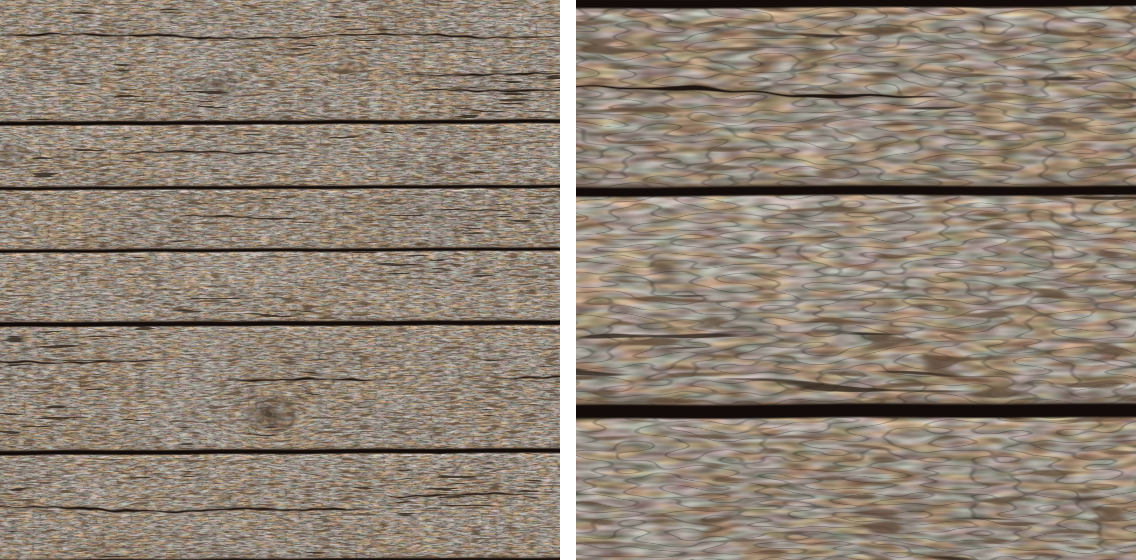
Left: the whole. Right: its middle third, enlarged.
Write a Shadertoy shader that draws this texture.

```glsl
// Weathered horizontal deck boards with dark gaps, long splits and a few knots.
// Stretched gradient noise gives the fibres, tints and stains; small lists
// hold the layout of gaps, splits and knots, each drawn by a loop.

#define FIBRE_SCALE vec2(42.0, 195.0)
#define FIBRE_CONTRAST 0.80
#define SEAM_DEPTH 0.22
#define WARMTH 0.90
#define STAIN 0.75
#define BOARD_TILT 0.004
#define SHADE_COLOR vec3(0.45, 0.41, 0.375)
#define PALE_COLOR vec3(0.73, 0.705, 0.68)
#define TAN_TINT vec3(1.05, 0.95, 0.80)
#define BROWN_COLOR vec3(0.37, 0.29, 0.22)
#define GAP_COLOR vec3(0.070, 0.045, 0.035)

// Gaps: height, half width
const vec2 GAPS[6] = vec2[6](
    vec2(0.000, 0.0016), vec2(0.193, 0.0034), vec2(0.422, 0.0036),
    vec2(0.553, 0.0023), vec2(0.665, 0.0023), vec2(0.781, 0.0029));
// Splits: left end, right end, height, half width
const vec4 SPLITS[10] = vec4[10](
    vec4(-0.10, 1.02, 0.934, 0.0014), vec4(0.70, 1.04, 0.867, 0.0014),
    vec4(0.72, 1.06, 0.840, 0.0016), vec4(0.20, 0.54, 0.727, 0.0011),
    vec4(0.30, 0.57, 0.613, 0.0013), vec4(0.38, 0.71, 0.322, 0.0016),
    vec4(-0.06, 0.31, 0.356, 0.0013), vec4(-0.10, 0.67, 0.091, 0.0017),
    vec4(0.67, 0.97, 0.115, 0.0014), vec4(0.87, 1.08, 0.328, 0.0012));
// Knots: centre, radius, strength
const vec4 KNOTS[4] = vec4[4](
    vec4(0.482, 0.260, 0.031, 0.95), vec4(0.390, 0.848, 0.022, 0.50),
    vec4(0.622, 0.880, 0.021, 0.30), vec4(0.012, 0.724, 0.020, 0.40));

vec2 gradientAt(vec2 cell) {
    vec3 h = fract(cell.xyx * vec3(0.1031, 0.1030, 0.0973));
    h += dot(h, h.yzx + 33.33);
    float angle = 6.2832 * fract((h.x + h.y) * h.z);
    return vec2(cos(angle), sin(angle));
}

float gradientNoise(vec2 p) {
    vec2 i = floor(p), f = p - i;
    vec2 u = f * f * f * (f * (f * 6.0 - 15.0) + 10.0);
    vec2 e = vec2(0.0, 1.0);
    float low = mix(dot(gradientAt(i), f), dot(gradientAt(i + e.yx), f - e.yx), u.x);
    float high = mix(dot(gradientAt(i + e), f - e), dot(gradientAt(i + 1.0), f - 1.0), u.x);
    return mix(low, high, u.y);
}

// Fibre colour at grain position p of one board
vec3 woodColor(vec2 p, float board) {
    p += vec2(3.7, 1.9) * board;
    p.y += 0.006 * gradientNoise(p * vec2(4.0, 9.0)) + 0.002 * gradientNoise(p * vec2(23.0, 40.0));
    float fibre = 0.8 * gradientNoise(p * FIBRE_SCALE) + gradientNoise(p * FIBRE_SCALE * 1.8 + 7.0);
    float broad = gradientNoise(p * vec2(5.0, 22.0)) + 0.7 * gradientNoise(p * vec2(13.0, 60.0));
    float warm = gradientNoise(p * FIBRE_SCALE * 0.9 + 31.0) + 0.35 * gradientNoise(p * vec2(6.0, 16.0) + 5.0);
    float blush = gradientNoise(p * FIBRE_SCALE + 53.0);
    float boardTone = 0.03 * sin(board * 2.4 + 1.0);

    float tone = 0.56 + boardTone + FIBRE_CONTRAST * fibre + 0.12 * broad;
    vec3 color = mix(SHADE_COLOR, PALE_COLOR, clamp(tone, -0.2, 1.15));
    color *= mix(vec3(1.0), TAN_TINT, WARMTH * smoothstep(-0.12, 0.30, warm));
    color += blush * vec3(0.06, -0.03, 0.01);

    // Thin dark seams between neighbouring fibres
    float seam = gradientNoise(p * FIBRE_SCALE * 0.95 + 91.0);
    color *= 1.0 - SEAM_DEPTH * smoothstep(0.10, 0.0, abs(seam));

    // Brown specks and hairline checks
    float stain = gradientNoise(p * vec2(30.0, 200.0) + 17.0) - 0.16 * broad;
    color = mix(color, BROWN_COLOR, STAIN * smoothstep(0.20, 0.50, stain));
    float patches = gradientNoise(p * vec2(3.0, 12.0) + 3.0);
    float check = gradientNoise(p * vec2(13.0, 190.0) + 71.0) + 0.4 * patches;
    return mix(color, BROWN_COLOR * 0.5, 0.8 * smoothstep(0.44, 0.58, check));
}

void mainImage(out vec4 fragColor, in vec2 fragCoord) {
    vec2 uv = fragCoord / iResolution.xy;
    float pixel = 1.0 / iResolution.y;
    float level = uv.y - BOARD_TILT * (uv.x - 0.5);

    // Board number
    float board = 0.0;
    for (int i = 0; i < 6; i++) board += step(GAPS[i].x, level);

    // Knots bend the grain and darken it in rings
    vec2 grain = uv;
    float knotShade = 0.0;
    for (int i = 0; i < 4; i++) {
        vec4 knot = KNOTS[i];
        vec2 q = (uv - knot.xy) / (knot.z * vec2(1.35, 1.0));
        float d = length(q) + 0.25 * gradientNoise(q * 1.7 + float(i) * 9.0);
        grain.y -= 0.5 * knot.z * q.y * exp(-0.4 * dot(q, q));
        float rings = 0.5 + 0.5 * sin(d * 17.0 + 4.0 * gradientNoise(q * 3.0));
        float rim = exp(-pow((d - 0.95) * 9.0, 2.0)) * smoothstep(-1.2, 0.8, q.x);
        float core = exp(-6.0 * d * d);
        knotShade += knot.w * (exp(-1.5 * d * d) * (0.30 + 0.25 * rings) + 0.40 * core + 0.35 * rim);
    }
    vec3 color = woodColor(grain, board);
    color = mix(color, BROWN_COLOR * 0.7, clamp(knotShade, 0.0, 0.85));

    // Long splits with tapered ends and a stained lip
    for (int i = 0; i < 10; i++) {
        vec4 split = SPLITS[i];
        float row = float(i) * 5.3 + 0.5;
        float path = split.z + 0.010 * gradientNoise(vec2(uv.x * 4.0, row))
                   + 0.004 * gradientNoise(vec2(uv.x * 30.0, row));
        float taper = smoothstep(split.x, split.x + 0.09, uv.x) * smoothstep(split.y, split.y - 0.09, uv.x);
        float ragged = 0.75 + 1.3 * gradientNoise(vec2(uv.x * 23.0, row + 2.0));
        float d = abs(uv.y - path) - split.w * taper * ragged;
        float opening = smoothstep(pixel, -pixel, d) * smoothstep(0.0, 0.25, taper);
        color = mix(color, BROWN_COLOR, 0.40 * taper * exp(-max(d, 0.0) / 0.002));
        color = mix(color, GAP_COLOR * 1.4, 0.95 * opening);
    }

    // Gaps: brown worn edge above, pale bevel below
    for (int i = 0; i < 6; i++) {
        float row = float(i) * 3.1 + 0.5;
        float offset = level - GAPS[i].x + 0.0016 * gradientNoise(vec2(uv.x * 9.0, row));
        float d = abs(offset) - GAPS[i].y;
        float outside = max(d, 0.0);
        float above = step(0.0, offset);
        float worn = 0.0024 * (1.0 + 0.8 * gradientNoise(vec2(uv.x * 40.0, row)));
        color = mix(color, BROWN_COLOR * 0.75, above * 0.85 * exp(-outside / worn));
        color *= 1.0 + (1.0 - above) * 0.12 * exp(-pow((outside - 0.004) / 0.003, 2.0));
        color = mix(color, GAP_COLOR, smoothstep(0.0008 + pixel, -pixel, d));
    }
    fragColor = vec4(clamp(color, 0.0, 1.0), 1.0);
}
```
